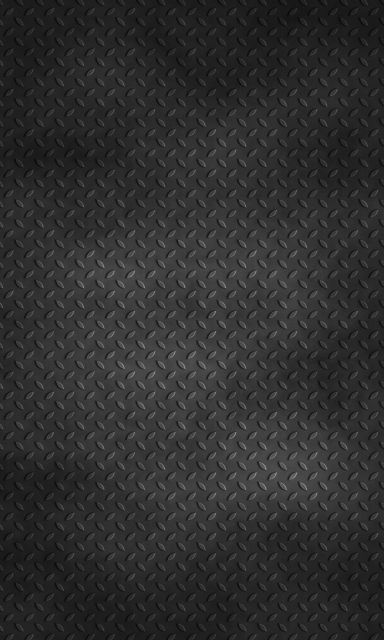
Reproduce this texture procedurally as a Shadertoy shader.

```glsl
// Dark steel tread plate: a square lattice of leaning lugs with a second,
// oppositely leaning set at the cell centres. Each lug is a rounded lens lit
// from the right with a shadow on its left; noise and soft stains age the metal.

const vec2  REPEATS       = vec2(18.95, 31.7);   // cells across and down
const vec2  PHASE         = vec2(0.03, 0.08);    // lattice shift, in cells
const vec2  LUG_HALF      = vec2(0.205, 0.062);  // half length, half width
const float LUG_ROUND     = 0.042;
const float LEAN_LEFT     = -0.81;               // angles in radians
const float LEAN_RIGHT    = 0.74;
const vec2  LIGHT_SHIFT   = vec2(0.055, 0.0);    // towards the light
const vec2  SHADOW_SHIFT  = vec2(-0.075, 0.0);
const float FACE_GAIN     = 1.20;
const float RIM_GAIN      = 0.75;
const float OUTLINE_GAIN  = 0.14;
const float SHADOW_DEPTH  = 0.62;
const vec2  GLOW_CENTRE   = vec2(0.54, 0.45);
const vec2  GLOW_FALLOFF  = vec2(2.6, 7.5);
const float PLATE_DARK    = 0.102;
const float PLATE_LIGHT   = 0.242;
const float CLOUD_AMOUNT  = 0.75;
const float GRAIN_AMOUNT  = 0.32;
const vec2  STAIN_SIZE    = vec2(0.17, 0.055);

// Soft stains: centre x, centre y, strength (negative darkens)
const int STAIN_COUNT = 14;
const vec3 STAINS[STAIN_COUNT] = vec3[](
    vec3(0.26, 0.88,  0.34), vec3(0.87, 0.88,  0.20), vec3(0.52, 0.90, -0.22),
    vec3(0.14, 0.76, -0.28), vec3(0.88, 0.75, -0.24), vec3(0.55, 0.77,  0.22),
    vec3(0.24, 0.57,  0.34), vec3(0.64, 0.58,  0.18), vec3(0.57, 0.46,  0.18),
    vec3(0.80, 0.43, -0.16), vec3(0.05, 0.25, -0.26), vec3(0.78, 0.25,  0.36),
    vec3(0.10, 0.12, -0.22), vec3(0.88, 0.11, -0.20));

float hash(vec2 p) {
    return fract(sin(dot(p, vec2(127.1, 311.7))) * 43758.545);
}

float valueNoise(vec2 p) {
    vec2 i = floor(p), f = fract(p);
    f = f * f * (3.0 - 2.0 * f);
    return mix(mix(hash(i), hash(i + vec2(1, 0)), f.x),
               mix(hash(i + vec2(0, 1)), hash(i + vec2(1, 1)), f.x), f.y);
}

float fbm(vec2 p) {
    float sum = 0.0, amp = 0.5;
    for (int i = 0; i < 5; i++) {
        sum += amp * valueNoise(p);
        p = mat2(0.8, 0.6, -0.6, 0.8) * p * 2.03 + 17.3;
        amp *= 0.5;
    }
    return sum;
}

// Signed distance to a rounded lens lying along x, turned by angle
float lugDistance(vec2 p, float angle) {
    float c = cos(angle), s = sin(angle);
    p = vec2(c * p.x + s * p.y, c * p.y - s * p.x);
    float a = LUG_HALF.x, b = LUG_HALF.y;
    float radius = (a * a + b * b) / (2.0 * b);
    float arcs = length(vec2(p.x, abs(p.y) + radius - b)) - radius;
    return arcs - LUG_ROUND;
}

// Brightness of the bare plate
float plateTone(vec2 uv, vec2 grid) {
    vec2 fromGlow = uv - GLOW_CENTRE;
    float glow = exp(-dot(fromGlow * fromGlow, GLOW_FALLOFF));
    float tone = mix(PLATE_DARK, PLATE_LIGHT, glow);

    float clouds = fbm(uv * vec2(4.5, 8.0) + 4.7) - 0.48;
    vec2 warped = uv + vec2(0.06, 0.03) * clouds;
    float stain = 0.0;
    for (int i = 0; i < STAIN_COUNT; i++) {
        vec2 q = (warped - STAINS[i].xy) / STAIN_SIZE;
        stain += STAINS[i].z * exp(-dot(q, q));
    }
    float grain = fbm(grid * 2.2) - 0.48 + 0.25 * (valueNoise(grid * 14.0) - 0.5);
    return tone * (1.0 + stain + CLOUD_AMOUNT * clouds + GRAIN_AMOUNT * grain);
}

void mainImage(out vec4 fragColor, in vec2 fragCoord) {
    vec2 uv = fragCoord / iResolution.xy;
    vec2 grid = vec2(uv.x, uv.y - 1.0) * REPEATS + PHASE;
    float aa = 0.75 * REPEATS.x / iResolution.x;
    float tone = plateTone(uv, grid);

    // Two interleaved sets of lugs
    for (int i = 0; i < 2; i++) {
        vec2 lattice = grid - 0.5 * float(i);
        vec2 cell = floor(lattice + 0.5);
        vec2 p = lattice - cell;
        float angle = i == 0 ? LEAN_LEFT : LEAN_RIGHT;
        float wear = 0.75 + 0.5 * hash(cell + 31.0 * float(i));

        float d = lugDistance(p, angle);
        float face = 1.0 - smoothstep(-aa, aa, d);
        float shadow = 1.0 - smoothstep(-0.05, 0.08, lugDistance(p - SHADOW_SHIFT, angle));
        float inner = 1.0 - smoothstep(-aa, aa, lugDistance(p + LIGHT_SHIFT, angle));
        float rim = face * (1.0 - inner);
        float outline = 1.0 - smoothstep(0.0, 0.03 + aa, abs(d + 0.02));

        float lit = FACE_GAIN + wear * (RIM_GAIN * rim + OUTLINE_GAIN * outline);
        tone *= mix(1.0 - SHADOW_DEPTH * shadow, lit, face);
    }

    fragColor = vec4(vec3(clamp(tone, 0.0, 1.0)), 1.0);
}
```
